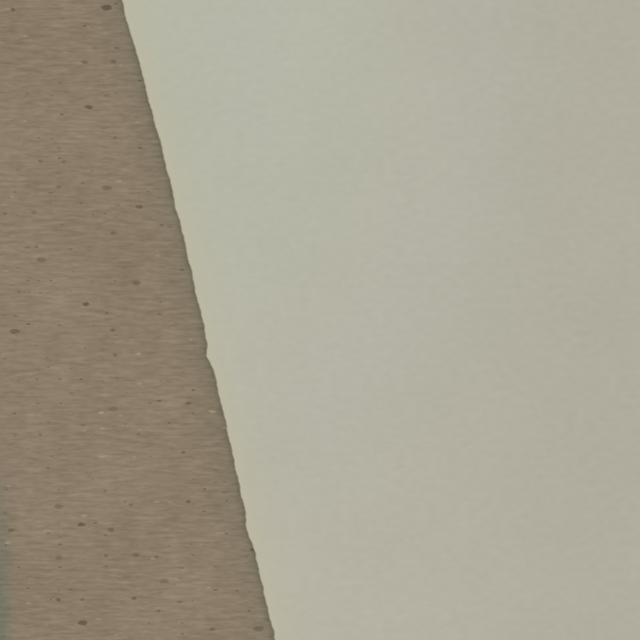
A Shadertoy shader for this texture:

```glsl
#define PAPER_COLOR vec3(0.712, 0.700, 0.646)
#define RIM_COLOR vec3(0.735, 0.718, 0.625)
#define BOARD_COLOR vec3(0.545, 0.485, 0.410)
#define SHADE_COLOR vec3(0.495, 0.468, 0.390)
#define SPECK_COLOR vec3(0.330, 0.275, 0.225)
#define FLECK_COLOR vec3(0.690, 0.610, 0.500)
#define TEAR_ROUGHNESS 0.0030
#define FIBRE_STRENGTH 0.055
#define GRAIN_STRENGTH 0.014
#define EDGE_SOFTNESS 0.0022

vec2 hash2(vec2 p) {
    vec3 q = fract(p.xyx * vec3(0.1031, 0.1030, 0.0973));
    q += dot(q, q.yzx + 33.33);
    return fract((q.xx + q.yz) * q.zy);
}

float gradientNoise(vec2 p) {
    vec2 cell = floor(p), f = fract(p);
    vec2 w = f * f * f * (f * (f * 6.0 - 15.0) + 10.0);
    float sum = 0.0;
    for (int i = 0; i < 4; i++) {
        vec2 corner = vec2(i & 1, i >> 1);
        vec2 slope = hash2(cell + corner + 71.0) * 2.0 - 1.0;
        vec2 blend = mix(1.0 - w, w, corner);
        sum += blend.x * blend.y * dot(slope, f - corner);
    }
    return sum;
}

float fbm(vec2 p) {
    float sum = 0.0, gain = 1.0;
    for (int i = 0; i < 3; i++) {
        sum += gain * gradientNoise(p);
        p = p * 2.03 + 17.0;
        gain *= 0.55;
    }
    return sum;
}

float bump(float y, float center, float width) {
    float d = (y - center) / width;
    return exp(-d * d);
}

// Horizontal position of the torn border at height y
float tornEdge(float y) {
    float x = 0.430 - 0.241 * y + 0.055 * y * y * (1.0 - y);
    x -= 0.006 * bump(y, 0.443, 0.014) + 0.004 * bump(y, 0.172, 0.016);
    x += TEAR_ROUGHNESS * gradientNoise(vec2(y * 42.0, 3.7));
    return x + 0.6 * TEAR_ROUGHNESS * gradientNoise(vec2(y * 115.0, 8.2));
}

// One randomly sized, irregular speck in some of the grid cells
float specks(vec2 p, float cells, float density, float seed) {
    vec2 q = p * cells;
    vec2 id = floor(q) + seed;
    vec2 place = hash2(id), kind = hash2(id + 37.0);
    vec2 d = fract(q) - mix(vec2(0.3), vec2(0.7), place);
    d.y *= 1.2 + 0.8 * kind.y;
    float radius = mix(0.07, 0.22, kind.y * kind.y);
    float dist = length(d) + 0.09 * gradientNoise(q * 5.0 + seed);
    float strength = mix(0.35, 1.0, place.y);
    return strength * step(kind.x, density) * (1.0 - smoothstep(radius - 0.07, radius + 0.07, dist));
}

vec3 boardColor(vec2 p, float gap) {
    // Base tone, shaded beside the tear and cooler at the lower left border
    vec3 color = BOARD_COLOR + 0.025 * fbm(p * 7.0);
    color = mix(color, SHADE_COLOR, 0.85 * exp(-gap / 0.035));
    float corner = (1.0 - smoothstep(0.0, 0.03, p.x)) * (1.0 - smoothstep(0.05, 0.35, p.y));
    color = mix(color, vec3(0.44, 0.45, 0.39), 0.7 * corner);

    // Horizontal fibres
    float fibre = gradientNoise(p * vec2(28.0, 170.0)) + 0.7 * gradientNoise(p * vec2(75.0, 260.0) + 9.0);
    color += FIBRE_STRENGTH * fibre;

    // Scattered inclusions, denser towards the bottom
    float low = 1.0 - smoothstep(0.04, 0.30, p.y);
    float dark = max(specks(p, 26.0, 0.13 + 0.22 * low, 5.0), 0.65 * specks(p, 58.0, 0.22, 83.0));
    color = mix(color, SPECK_COLOR, 0.62 * dark);
    float light = specks(p * vec2(0.8, 1.0), 44.0, 0.10 + 0.08 * low, 142.0);
    return mix(color, FLECK_COLOR, 0.6 * light);
}

vec3 paperColor(vec2 p, float gap) {
    // Slow drift from cool upper left to warm lower right
    float cool = 1.0 - smoothstep(0.0, 0.75, length((p - vec2(0.24, 0.92)) * vec2(1.0, 0.8)));
    vec3 color = PAPER_COLOR + cool * vec3(0.0, 0.018, 0.012);
    color -= 0.022 * smoothstep(0.45, 1.0, p.x);
    color += 0.010 * fbm(p * 5.0);

    // Fine grain and pale rim of the tear
    color += GRAIN_STRENGTH * fbm(p * vec2(60.0, 95.0));
    return mix(color, RIM_COLOR, 0.85 * exp(-gap / 0.03));
}

void mainImage(out vec4 fragColor, in vec2 fragCoord) {
    vec2 p = fragCoord / iResolution.xy;
    float side = p.x - tornEdge(p.y);
    float softness = max(EDGE_SOFTNESS, 0.75 / iResolution.x);

    vec3 board = boardColor(p, max(-side, 0.0));
    vec3 paper = paperColor(p, max(side, 0.0));

    // Thin contact shadow under the sheet
    board *= 1.0 - 0.17 * exp(-max(-side, 0.0) / 0.005);
    fragColor = vec4(mix(board, paper, smoothstep(-softness, softness, side)), 1.0);
}
```
